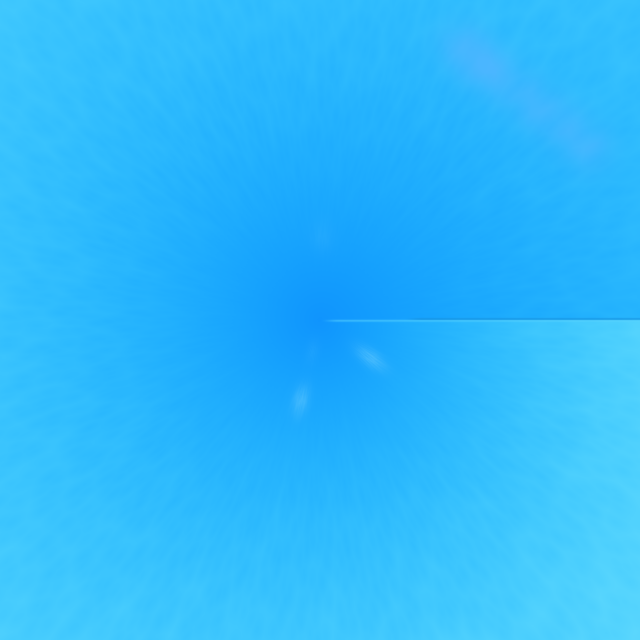
A three.js fragment shader for this background:

```glsl
// Blue angular sweep around the centre, with radial mottling, a hard seam and faint glints.
#define CENTER vec2(0.5, 0.5)
#define FALLOFF 2.2
#define STREAK_COUNT 190.0
#define STREAK_RINGS 26.0
#define STREAK_STRENGTH 0.034
#define SEAM_WIDTH 0.0012
#define LILAC vec3(0.32, 0.71, 1.0)
#define GLINT vec3(0.42, 0.80, 0.99)

varying vec2 vUv;

const float TAU = 6.2831853;

vec2 hash2(vec2 cell) {
  vec2 q = vec2(dot(cell, vec2(127.1, 311.7)), dot(cell, vec2(269.5, 183.3)));
  return fract(sin(q) * 43758.55);
}

// Distance to the nearest jittered point, from 0 to about 1.
float cellular(vec2 p) {
  vec2 cell = floor(p);
  vec2 local = fract(p);
  float nearest = 2.0;
  for (int y = -1; y <= 1; y++) {
    for (int x = -1; x <= 1; x++) {
      vec2 offset = vec2(float(x), float(y));
      vec2 delta = offset + hash2(cell + offset) - local;
      nearest = min(nearest, dot(delta, delta));
    }
  }
  return sqrt(nearest);
}

// Soft spot stretched along the ray that leaves the centre.
float radialGlow(vec2 p, vec2 spot, vec2 size) {
  vec2 along = normalize(spot);
  vec2 d = p - spot;
  vec2 q = vec2(dot(d, along), dot(d, vec2(-along.y, along.x))) / size;
  return exp(-dot(q, q));
}

float segmentDistance(vec2 p, vec2 a, vec2 b) {
  vec2 ab = b - a;
  float h = clamp(dot(p - a, ab) / dot(ab, ab), 0.0, 1.0);
  return length(p - a - ab * h);
}

// Blue ramp indexed by its green level.
vec3 skyBlue(float level) {
  float t = clamp((level - 0.58) / 0.26, 0.0, 1.2);
  return vec3(0.06 + 0.08 * t + 0.21 * t * t, level, 0.992);
}

void main() {
  vec2 p = vUv - CENTER;
  float radius = max(length(p), 0.0001);
  float turn = fract(atan(p.y, p.x + 0.00001) / TAU + 1.0);

  // Smooth the jump of the sweep across the seam.
  float sweep = turn;
  if (p.x > 0.0 && abs(p.y) < SEAM_WIDTH) {
    sweep = 1.0 - smoothstep(-SEAM_WIDTH, SEAM_WIDTH, p.y);
  }

  // Brightness grows outward and counterclockwise.
  float reach = 1.0 - exp(-FALLOFF * radius);
  float level = 0.58 + reach * (0.185 + 0.11 * sqrt(sweep) + 0.07 * pow(sweep, 4.0));

  // Two layers of radially drawn cells.
  vec2 polar = vec2(turn * STREAK_COUNT, radius * STREAK_RINGS);
  float coarse = cellular(polar * vec2(0.45, 0.5) + 17.0);
  float fine = cellular(polar);
  float mottle = 0.5 * (coarse + fine) - 0.46;
  level += mottle * STREAK_STRENGTH * smoothstep(0.0, 0.4, radius);

  vec3 color = skyBlue(level);

  // Lilac haze in the upper right.
  float band = segmentDistance(p, vec2(0.22, 0.43), vec2(0.42, 0.27)) / 0.036;
  float haze = exp(-band * band) * (0.35 + 0.35 * coarse);
  haze += 0.35 * radialGlow(p, vec2(0.245, 0.402), vec2(0.035, 0.028));
  color = mix(color, LILAC, clamp(haze, 0.0, 0.8));

  // Pale glints below the centre and fainter ones beside it.
  float streaks = 0.65 + 0.5 * cellular(polar * vec2(1.2, 1.5));
  float glint = 0.55 * radialGlow(p, vec2(0.080, -0.060), vec2(0.026, 0.012));
  glint += 0.50 * radialGlow(p, vec2(-0.030, -0.126), vec2(0.024, 0.012));
  glint += 0.12 * radialGlow(p, vec2(0.004, 0.130), vec2(0.025, 0.018));
  glint += 0.10 * radialGlow(p, vec2(-0.012, -0.050), vec2(0.020, 0.010));
  color = mix(color, GLINT, clamp(glint * streaks, 0.0, 1.0));

  // Seam: pale edge below, dark edge above.
  float pale = exp(-pow((p.y + 0.0012) / 0.0018, 2.0)) * smoothstep(0.0, 0.03, p.x);
  float dark = exp(-pow((p.y - 0.0016) / 0.0016, 2.0)) * smoothstep(0.13, 0.16, p.x);
  color = mix(color, vec3(0.36, 0.83, 0.99), 0.5 * pale);
  color = mix(color, vec3(0.08, 0.56, 0.86), 0.6 * dark);

  gl_FragColor = vec4(color, 1.0);
}
```
